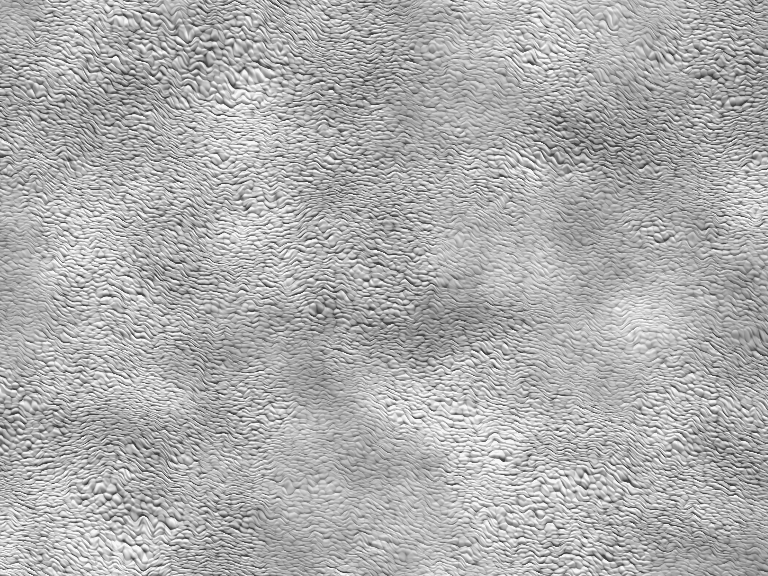
Write a WebGL 1 fragment shader that draws this texture.

```glsl
precision highp float;
uniform vec2 u_resolution;

#define GRAIN_CELLS vec2(98.0, 172.0)
#define RIPPLE_COUNT 160.0
#define CLOUD_SCALE vec2(4.4, 5.8)
#define MEAN_GREY 0.685
#define CLOUD_DEPTH 0.56
#define BUMP_DEPTH 0.46
#define RIPPLE_DEPTH 0.085
#define CREASE_DEPTH 0.13
#define SLANT 0.2

const float TAU = 6.2831853;

vec2 hash2(vec2 cell) {
  vec3 q = fract(vec3(cell.xyx) * vec3(0.1031, 0.1030, 0.0973));
  q += dot(q, q.yzx + 33.33);
  return fract((q.xx + q.yz) * q.zy);
}

float valueNoise(vec2 p) {
  vec2 cell = floor(p);
  vec2 f = fract(p);
  vec2 ease = f * f * (3.0 - 2.0 * f);
  float low = mix(hash2(cell).x, hash2(cell + vec2(1.0, 0.0)).x, ease.x);
  float high = mix(hash2(cell + vec2(0.0, 1.0)).x, hash2(cell + 1.0).x, ease.x);
  return mix(low, high, ease.y);
}

float clouds(vec2 p) {
  float sum = 0.0;
  float weight = 0.5;
  float total = 0.0;
  for (int octave = 0; octave < 5; octave++) {
    sum += weight * valueNoise(p);
    total += weight;
    p = mat2(1.8, 0.7, -0.7, 1.8) * p + 17.3;
    weight *= 0.68;
  }
  return sum / total;
}

// Soft cellular bumps: x is the shading from above, y the squared distance
vec2 cellularBumps(vec2 p) {
  vec2 cell = floor(p);
  float shade = 0.0;
  float total = 0.0;
  float nearest = 4.0;
  for (int j = -1; j <= 1; j++) {
    for (int i = -1; i <= 1; i++) {
      vec2 neighbour = cell + vec2(float(i), float(j));
      vec2 offset = p - neighbour - hash2(neighbour);
      float dist2 = dot(offset, offset);
      float weight = exp(-9.0 * dist2);
      shade += weight * offset.y;
      total += weight;
      nearest = min(nearest, dist2);
    }
  }
  return vec2(shade / max(total, 0.00001), nearest);
}

void main() {
  vec2 p = gl_FragCoord.xy / u_resolution.y + 3.0;

  // Slant the grain, sway it broadly and kink it finely
  float bend = SLANT * p.x
             + 0.07 * (valueNoise(p * 5.0) - 0.5)
             + 0.02 * (valueNoise(p * 16.0 + 5.0) - 0.5)
             + 0.009 * (valueNoise(p * vec2(64.0, 42.0)) - 0.5);
  vec2 bent = p + vec2(0.0, bend);

  // Fine relief: bumps, broken ripples and dark creases
  vec2 bump = cellularBumps(bent * GRAIN_CELLS);
  float breakup = valueNoise(bent * vec2(80.0, 105.0) + 9.0);
  float ripple = sin(TAU * (bent.y * RIPPLE_COUNT + 1.3 * breakup));
  float crease = smoothstep(0.12, 0.5, bump.y) - 0.35;
  float grain = BUMP_DEPTH * bump.x + RIPPLE_DEPTH * ripple - CREASE_DEPTH * crease;

  // Broad patches of tone and of softer or stronger relief
  float tone = clouds(p * CLOUD_SCALE) - 0.5;
  float relief = mix(0.6, 1.15, smoothstep(0.35, 0.55, clouds(p * 4.0 + 41.0)));

  float grey = MEAN_GREY + CLOUD_DEPTH * tone + relief * grain;
  gl_FragColor = vec4(vec3(clamp(grey, 0.25, 0.97)), 1.0);
}
```
